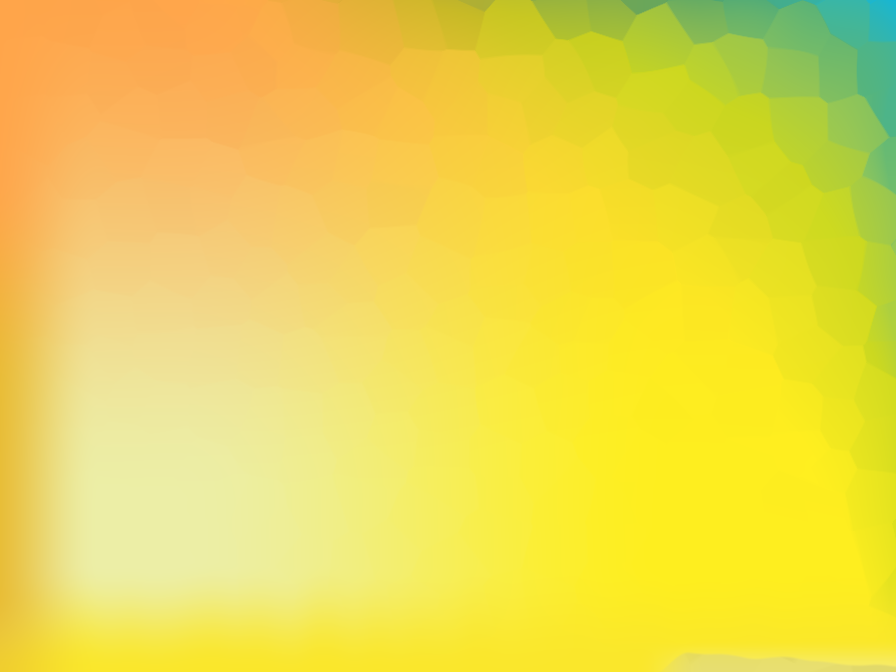
This background is drawn by a Shadertoy shader. Its source:

```glsl
// A soft mesh of cream, orange, yellow, lime and teal, seen through faceted glass.
// Voronoi cells pull the sampling point toward their centres, so the smooth
// colour field breaks into facets that grow stronger toward the upper right.

const vec3 CREAM  = vec3(0.925, 0.933, 0.650);
const vec3 ORANGE = vec3(1.000, 0.647, 0.290);
const vec3 YELLOW = vec3(0.996, 0.933, 0.120);
const vec3 GOLD   = vec3(0.980, 0.843, 0.180);
const vec3 LIME   = vec3(0.800, 0.850, 0.125);
const vec3 GREEN  = vec3(0.590, 0.780, 0.330);
const vec3 TEAL   = vec3(0.330, 0.700, 0.490);
const vec3 CYAN   = vec3(0.050, 0.710, 0.880);
const vec3 AMBER  = vec3(0.910, 0.730, 0.190);
const vec3 BEIGE  = vec3(0.860, 0.830, 0.430);

vec2 hash2(vec2 p) {
    vec3 q = fract(p.xyx * vec3(0.1031, 0.1030, 0.0973));
    q += dot(q, q.yzx + 33.33);
    return fract((q.xx + q.yz) * q.zy);
}

float gradDot(vec2 cell, vec2 corner, vec2 f) {
    return dot(hash2(cell + corner) * 2.0 - 1.0, f - corner);
}

float gradientNoise(vec2 p) {
    vec2 i = floor(p), f = fract(p);
    vec2 u = f * f * f * (f * (f * 6.0 - 15.0) + 10.0);
    float low  = mix(gradDot(i, vec2(0, 0), f), gradDot(i, vec2(1, 0), f), u.x);
    float high = mix(gradDot(i, vec2(0, 1), f), gradDot(i, vec2(1, 1), f), u.x);
    return mix(low, high, u.y);
}

// Linear progress from a to b; the limits may run either way.
float progress(float a, float b, float x) {
    return clamp((x - a) / (b - a), 0.0, 1.0);
}

// Nearest cell centre (xy) and its tone (z), blended over one soft edge.
vec3 facet(vec2 p, float edge) {
    vec2 base = floor(p);
    vec3 first = vec3(0.0), second = vec3(0.0);
    float d1 = 9.0, d2 = 9.0;
    for (int j = -1; j <= 1; j++)
    for (int i = -1; i <= 1; i++) {
        vec2 cell = base + vec2(i, j);
        vec2 rnd = hash2(cell);
        vec3 site = vec3(cell + 0.12 + 0.76 * rnd, fract(rnd.x * 7.0 + rnd.y));
        float d = length(site.xy - p);
        if (d < d1) { d2 = d1; second = first; d1 = d; first = site; }
        else if (d < d2) { d2 = d; second = site; }
    }
    return mix(second, first, 0.5 + 0.5 * smoothstep(0.0, edge, d2 - d1));
}

// Smooth colours of the interior, p in 0..1.
vec3 colourField(vec2 p) {
    vec3 warm = mix(CREAM, ORANGE, smoothstep(0.25, 1.05, p.y));
    vec3 sunny = mix(YELLOW, GOLD, smoothstep(0.3, 1.0, p.y));
    vec3 col = mix(warm, sunny, smoothstep(0.2, 0.75, p.x));

    // Cool bands hug the top and right edges around the corner.
    vec2 inset = max(1.0 - p, vec2(0.002));
    float bend = sqrt(inset.x) + sqrt(inset.y);
    vec3 cool = mix(LIME, GREEN, progress(0.84, 0.66, bend));
    cool = mix(cool, TEAL, progress(0.66, 0.49, bend));
    cool = mix(cool, CYAN, progress(0.49, 0.10, bend));
    float reach = smoothstep(0.2, 0.75, p.x);
    col = mix(col, cool, reach * progress(1.13, 0.84, bend));

    // Olive shade under the middle of the top edge.
    float shade = exp(-inset.y / 0.06) * smoothstep(0.25, 0.5, p.x)
                * (1.0 - smoothstep(0.65, 0.95, p.x));
    return col * (1.0 - 0.14 * shade);
}

// Amber left rim, yellow floor and a pale patch at the lower right.
vec3 addRims(vec3 col, vec2 p, float wave, float tone) {
    float floorGlow = 1.0 - smoothstep(0.0, 0.16, p.y + 0.015 * wave);
    col = mix(col, vec3(0.98, 0.905, 0.17), floorGlow);

    float rim = 1.0 - smoothstep(-0.02, 0.11, p.x);
    rim *= mix(0.6, 1.0, smoothstep(0.0, 0.12, p.y));
    col = mix(col, mix(AMBER, ORANGE, smoothstep(0.4, 0.75, p.y)), rim);

    float span = smoothstep(0.71, 0.79, p.x);
    float halo = span * (1.0 - smoothstep(0.0, 0.05, p.y));
    col = mix(col, vec3(0.96, 0.93, 0.50), 0.75 * halo);
    float crest = 0.025 * smoothstep(0.73, 0.77, p.x)
                * (1.0 - 0.6 * smoothstep(0.8, 1.0, p.x)) + 0.012 * wave;
    float patchMask = span * (1.0 - smoothstep(crest - 0.003, crest + 0.002, p.y));
    return mix(col, BEIGE + 0.05 * (tone - 0.5), 0.7 * patchMask);
}

void mainImage(out vec4 fragColor, in vec2 fragCoord) {
    vec2 uv = fragCoord / iResolution.xy;
    vec2 aspect = vec2(iResolution.x / iResolution.y, 1.0);
    vec2 p = uv * aspect;

    // Gently bent cell grid.
    const float CELLS = 14.0;
    vec2 warp = 0.025 * vec2(gradientNoise(p * 6.0), gradientNoise(p * 6.0 + 17.0));
    vec3 cell = facet((p + warp) * CELLS, 2.0 * CELLS / iResolution.y);
    vec2 centre = (cell.xy / CELLS - warp) / aspect;

    float strength = smoothstep(0.2, 1.1, 0.6 * (uv.x + uv.y));
    vec3 col = colourField(mix(uv, centre, 0.15 + 0.45 * strength));
    col *= 1.0 + 0.03 * strength * uv.y * (cell.z - 0.5);

    col = addRims(col, uv, gradientNoise(vec2(uv.x * 22.0, 3.5)), cell.z);
    fragColor = vec4(clamp(col, 0.0, 1.0), 1.0);
}
```
